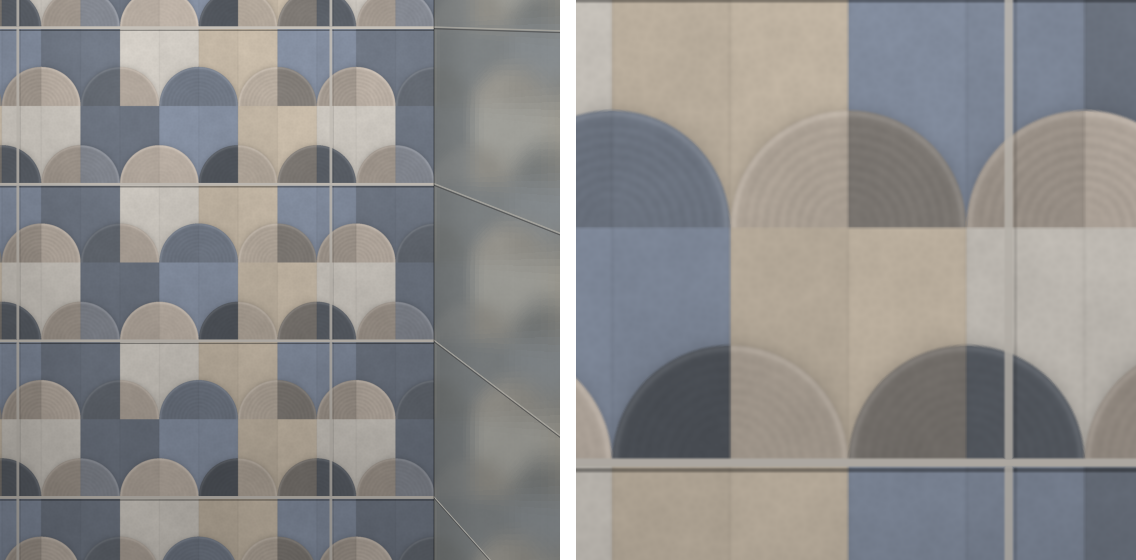
Left: the whole. Right: its middle third, enlarged.
Give the GLSL for this pattern, as a three.js fragment shader.

```glsl
varying vec2 vUv;

#define COLUMN 0.0703
#define COLUMN_START 0.0033
#define ROW 0.2796
#define ROW_START 0.9505
#define TILE_WIDTH 0.559
#define TILE_START 0.0319
#define GROUT 0.0025
#define CORNER 0.775
#define HORIZON 0.974
#define DEPTH 1.3
#define EDGE 0.0011
#define WEAR 0.07

const vec3 WHITE = vec3(0.80, 0.78, 0.75);
const vec3 SAND = vec3(0.77, 0.72, 0.65);
const vec3 TAN = vec3(0.67, 0.63, 0.59);
const vec3 TAUPE = vec3(0.50, 0.48, 0.46);
const vec3 BLUE = vec3(0.52, 0.56, 0.63);
const vec3 SLATE = vec3(0.43, 0.46, 0.51);
const vec3 CHARCOAL = vec3(0.35, 0.37, 0.40);
const vec3 STEEL = vec3(0.53, 0.54, 0.52);

float hash(vec2 p) {
  return fract(sin(dot(p, vec2(127.1, 311.7))) * 4375.85);
}

// Distance to the nearest scattered point
float cellular(vec2 p) {
  vec2 cell = floor(p);
  float nearest = 1.5;
  for (int y = -1; y <= 1; y++)
    for (int x = -1; x <= 1; x++) {
      vec2 c = cell + vec2(float(x), float(y));
      vec2 point = c + vec2(hash(c), hash(c + 31.7));
      nearest = min(nearest, length(point - p));
    }
  return nearest;
}

float wear(vec2 p) {
  float clouds = sin(p.x * 17.0 + 2.0 * sin(p.y * 13.0)) * sin(p.y * 21.0 + p.x * 8.0);
  return 0.15 * clouds + 0.5 * (cellular(p * 24.0) - 0.45)
       + 0.35 * (cellular(p * 75.0) - 0.45) + 0.35 * (cellular(p * 190.0) - 0.45);
}

vec3 cycle(float i, vec3 a, vec3 b, vec3 c, vec3 d) {
  i = mod(i, 4.0);
  return i < 0.5 ? a : i < 1.5 ? b : i < 2.5 ? c : d;
}

// Two staggered courses of split arches, in units of one column
vec3 arches(vec2 uv) {
  vec2 q = vec2((uv.x - COLUMN_START) / COLUMN, (uv.y - ROW_START) / ROW * 4.0);
  bool upper = mod(q.y, 4.0) > 2.0;
  float pair = floor(q.x / 2.0);
  bool left = mod(floor(q.x), 2.0) < 0.5;
  float shift = upper ? 0.0 : 1.0;
  vec3 ground = upper ? cycle(floor((q.x + 1.0) / 2.0), BLUE, SLATE, WHITE, SAND)
                      : cycle(pair, WHITE, SLATE, BLUE, SAND);
  vec3 fill;
  if (upper) fill = left ? cycle(pair, TAN * 0.96, CHARCOAL * 1.08, SLATE, mix(TAN, SAND, 0.3))
                         : cycle(pair, TAN * 1.07, TAN, SLATE * 1.05, TAUPE);
  else fill = left ? cycle(pair, CHARCOAL, mix(TAUPE, BLUE, 0.6), TAN * 1.07, mix(TAN, SAND, 0.3))
                   : cycle(pair, TAN * 0.93, TAN * 1.05, CHARCOAL * 0.9, TAUPE * 0.95);

  float d = length(vec2(mod(q.x + shift, 2.0) - 1.0, mod(q.y, 2.0))) - 1.0;
  float archId = mod(floor((q.x + shift) / 2.0), 4.0);
  float carving = 0.3 + 0.7 * hash(vec2(archId, shift + 5.0));
  float grooves = sin(d * 68.0) * carving * smoothstep(0.06, 0.14, -d) * smoothstep(1.0, 0.6, -d);
  float rim = exp(-pow((d + 0.03) / 0.028, 2.0));
  float shadow = exp(-max(d, 0.0) / 0.06);
  vec3 color = d < 0.0 ? fill * (1.0 + 0.022 * grooves) + 0.07 * rim
                       : ground * (1.0 - 0.10 * shadow);

  // Slight tone shift and hairline seam at each column
  float tone = hash(vec2(mod(floor(q.x), 8.0), shift)) - 0.5;
  float seam = smoothstep(0.03, 0.0, abs(fract(q.x + 0.5) - 0.5));
  return color * (1.0 + 0.05 * tone - 0.04 * seam);
}

// Weighted average over a square neighbourhood
vec3 softened(vec2 uv, float radius) {
  vec3 sum = vec3(0.0);
  float total = 0.0;
  for (int y = 0; y < 6; y++)
    for (int x = 0; x < 6; x++) {
      vec2 o = (vec2(float(x), float(y)) - 2.5) / 2.5;
      float w = exp(-dot(o, o));
      sum += w * arches(uv + o * radius);
      total += w;
    }
  return sum / total;
}

// Signed distance to the nearest line of a regular series
float series(float x, float start, float period) {
  return (fract((x - start) / period + 0.5) - 0.5) * period;
}

float band(float d, float halfWidth) {
  return 1.0 - smoothstep(halfWidth - EDGE, halfWidth + EDGE, abs(d));
}

vec3 tiledWall(vec2 uv) {
  vec3 color = softened(uv, EDGE) * (1.0 + WEAR * wear(uv));
  float across = series(uv.y, ROW_START, ROW);
  float down = series(uv.x, TILE_START, TILE_WIDTH);
  color *= 1.0 - 0.35 * band(across + 0.0045, 0.0012) - 0.12 * band(down - 0.004, 0.001);
  color = mix(color, vec3(0.76, 0.74, 0.71), max(band(across, GROUT), 0.85 * band(down, GROUT)));
  float light = mix(0.79, 1.02, smoothstep(-0.1, 1.0, uv.y));
  return color * light * (0.93 + 0.07 * smoothstep(0.0, 0.2, uv.x));
}

// Polished side wall with a blurred reflection and receding joints
vec3 sideWall(vec2 uv) {
  float depth = uv.x - CORNER;
  vec3 reflection = softened(vec2(2.0 * CORNER - uv.x, uv.y), 0.012 + 0.1 * depth);
  vec3 color = mix(STEEL, reflection, 0.36) * mix(0.90, 1.0, smoothstep(0.0, 0.09, depth));
  color *= mix(0.87, 1.0, smoothstep(0.0, 0.8, uv.y)) * (1.0 + 0.4 * WEAR * wear(uv));
  float spread = 1.0 + DEPTH * depth;
  float joint = series(HORIZON + (uv.y - HORIZON) / spread, ROW_START, ROW) * spread;
  color = mix(color, vec3(0.67, 0.66, 0.63), 0.8 * band(joint - 0.0012, 0.0014));
  return mix(color, vec3(0.29), 0.7 * band(joint + 0.0018, 0.0011));
}

void main() {
  vec3 color = vUv.x < CORNER ? tiledWall(vUv) : sideWall(vUv);
  color *= 1.0 - 0.25 * band(vUv.x - CORNER, 0.0014);
  gl_FragColor = vec4(color, 1.0);
}
```
